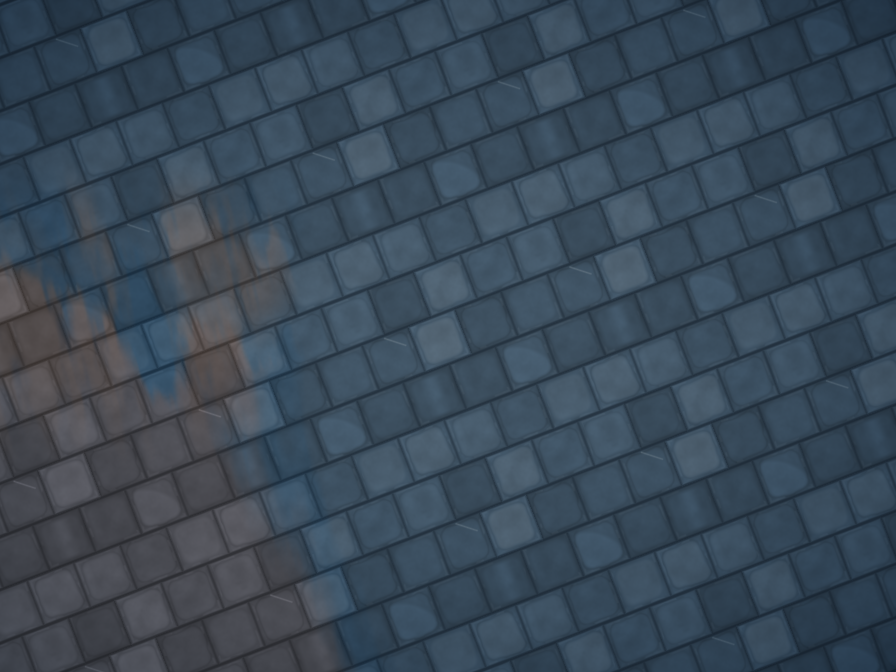
This texture is drawn by a Shadertoy shader. Its source:

```glsl
// Tilted slate-blue paving, a 4 by 4 block of worn tiles repeated, with a grey-brown stain at lower left.

const float REPEATS = 3.384;                  // blocks per canvas height
const float TILT = 0.368;                     // radians
const float TILES = 4.0;                      // tiles per block side
const vec2 ROW_SHIFT = vec2(0.80, 0.30);      // joint offset of even and odd rows
const float ROW_START = 0.09;
const float BED_WIDTH = 0.020;                // half widths, in tiles
const float JOINT_WIDTH = 0.014;
const vec3 SLATE = vec3(0.264, 0.344, 0.412);
const vec3 GROUT = vec3(0.120, 0.170, 0.220);
const vec3 DUST = vec3(0.345, 0.390, 0.425);
const vec3 SCRATCH = vec3(0.47, 0.53, 0.57);
const vec3 STAIN_TINT = vec3(1.08, 1.03, 1.08);
const vec3 RUST = vec3(0.060, 0.025, -0.005);
const vec3 BLUE_FRINGE = vec3(-0.035, 0.000, 0.025);
const vec3 VIGNETTE = vec3(0.46, 0.37, 0.30);
const mat4 TONE = mat4(0.89, 1.07, 1.00, 1.03,   // one row of tiles per line
                       0.97, 1.09, 0.92, 0.97,
                       0.89, 0.91, 0.97, 0.91,
                       1.06, 1.04, 0.97, 1.05);

float hash(vec2 p) {
    vec3 q = fract(vec3(p.xyx) * 0.1031);
    q += dot(q, q.yzx + 33.33);
    return fract((q.x + q.y) * q.z);
}

float noise(vec2 p) {
    vec2 i = floor(p), f = fract(p);
    f = f * f * (3.0 - 2.0 * f);
    return mix(mix(hash(i), hash(i + vec2(1, 0)), f.x),
               mix(hash(i + vec2(0, 1)), hash(i + vec2(1, 1)), f.x), f.y);
}

float fbm(vec2 p) {
    float sum = 0.0, amp = 0.53;
    for (int i = 0; i < 4; i++) {
        sum += amp * noise(p);
        p = p * 2.1 + 17.3;
        amp *= 0.5;
    }
    return sum;
}

float segment(vec2 p, vec2 a, vec2 b) {
    vec2 d = b - a;
    return length(p - a - d * clamp(dot(p - a, d) / dot(d, d), 0.0, 1.0));
}

float roundBox(vec2 p, float size, float radius) {
    vec2 d = abs(p) - size + radius;
    return length(max(d, 0.0)) + min(max(d.x, d.y), 0.0) - radius;
}

// Coverage of a line of given half width
float line(float dist, float halfWidth, float px) {
    float soft = max(px, 0.03);
    return 1.0 - smoothstep(-0.5 * soft, soft, dist - halfWidth);
}

vec3 paving(vec2 block, float px) {
    // Running bond layout; the tile index wraps once per block
    vec2 s = block * TILES - vec2(0.0, ROW_START);
    float row = mod(floor(s.y), TILES);
    s.x -= mod(row, 2.0) < 0.5 ? ROW_SHIFT.x : ROW_SHIFT.y;
    vec2 id = vec2(mod(floor(s.x), TILES), row);
    vec2 f = fract(s);
    vec2 seed = id * 23.7 + 5.0;
    float grain = fbm(f * 3.5 + seed);

    // Tone and dusty centre inside a worn, darker margin
    float tone = TONE[int(id.y)][int(id.x)];
    float wear = roundBox(f - 0.5, 0.41, 0.18) + 0.09 * (grain - 0.5);
    float dust = smoothstep(0.04, -0.07, wear);
    float shade = tone * (0.92 + 0.08 * dust + 0.20 * (grain - 0.5));
    shade -= 0.07 * hash(id + 3.0) * smoothstep(0.04, 0.0, abs(wear - 0.01));

    // One tile has a pale stripe, one a pale fan
    if (id == vec2(0, 2)) shade += 0.13 * smoothstep(0.26, 0.0, abs(f.x - 0.52)) * dust;
    if (id == vec2(2, 2)) {
        float fan = length(f - vec2(0.08, 1.0)) - 0.88 + 0.10 * (grain - 0.5);
        shade += 0.11 * smoothstep(0.05, -0.05, fan) * dust;
    }
    vec3 col = SLATE * shade;
    col = mix(col, DUST * shade, 0.45 * smoothstep(1.0, 1.1, tone) * dust);

    // Pale chipped edges, then thin dark joints
    vec2 edge = min(f, 1.0 - f);
    float chip = smoothstep(0.50, 0.70, noise(f * 6.0 + seed));
    col += 0.030 * chip * smoothstep(0.04, 0.0, abs(min(edge.x, edge.y) - 0.06));
    col *= 1.0 - 0.09 * smoothstep(0.10, 0.0, min(edge.x, edge.y));
    float bed = line(edge.y, BED_WIDTH * (0.5 + grain), px);
    float joint = line(edge.x, JOINT_WIDTH, px);
    col = mix(col, GROUT, max(0.68 * bed, 0.42 * joint));

    // A single slanting scratch per block
    float scratch = segment(fract(block), vec2(0.195, 0.288), vec2(0.280, 0.357)) * TILES;
    return mix(col, SCRATCH, 0.50 * line(scratch, 0.006, px));
}

void mainImage(out vec4 fragColor, in vec2 fragCoord) {
    // Canvas heights, measured from the upper left
    vec2 q = vec2(fragCoord.x, iResolution.y - fragCoord.y) / iResolution.y;
    float c = cos(TILT), s = sin(TILT);
    vec2 block = vec2(c * q.x - s * q.y, s * q.x + c * q.y) * REPEATS;
    vec3 col = paving(block, REPEATS * TILES / iResolution.y);

    // Solid stain, with a slanted side and a diffuse top
    float streak = fbm(vec2((q.x - 0.22 * q.y) * 19.0, q.y * 4.0) + 4.0);
    float side = 0.35 + 0.52 * max(q.y - 0.66, 0.0) + 0.09 * smoothstep(0.62, 0.40, q.y) - q.x;
    float top = q.y - 0.43 - 0.42 * q.x;
    float depth = min(side + 0.16 * (streak - 0.5), top + 0.45 * (streak - 0.5));
    float solid = smoothstep(-0.04, 0.06, depth);

    // Broken rusty and blue streaks above it
    float zone = smoothstep(0.23, 0.36, q.y) * smoothstep(0.72, 0.52, q.y) * smoothstep(-0.03, 0.06, side);
    float rust = zone * smoothstep(0.50, 0.66, streak);
    float blue = zone * smoothstep(0.46, 0.32, streak) + 0.7 * smoothstep(0.06, 0.0, abs(depth + 0.03));
    float stain = max(solid, 0.6 * rust);
    float luma = dot(col, vec3(0.30, 0.59, 0.11));
    col = mix(col, luma * STAIN_TINT, 0.86 * stain);
    col += RUST * rust + BLUE_FRINGE * min(blue, 1.0);

    // Darker, bluer corners
    vec2 centre = 0.5 * vec2(iResolution.x / iResolution.y, 1.0);
    vec2 away = (q - centre) / centre;
    col *= 1.0 - VIGNETTE * 0.5 * dot(away, away) * (1.0 - 0.35 * solid);
    fragColor = vec4(clamp(col, 0.0, 1.0), 1.0);
}
```
